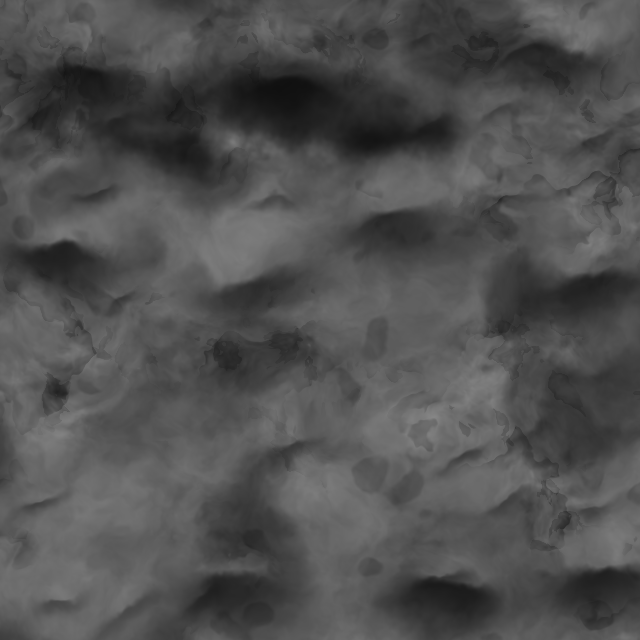
Give the GLSL for this texture map, as a Shadertoy shader.

```glsl
// Smoky grey surface: layered cellular puffs give the soft clouds, scattered
// smudges add dark hollows with a crisp upper rim and a pale puff above it,
// and gathered relief, flakes and pits roughen some areas.

float hash(vec2 p) {
    return fract(sin(dot(p, vec2(127.1, 311.7))) * 43758.5);
}

vec2 hash2(vec2 p) {
    return vec2(hash(p), hash(p + 57.3));
}

// Cellular noise: one round puff of random sign per cell
float puffs(vec2 p) {
    vec2 cell = floor(p);
    float sum = 0.0;
    for (int j = -1; j <= 1; j++)
    for (int i = -1; i <= 1; i++) {
        vec2 id = cell + vec2(i, j);
        vec2 d = p - id - hash2(id);
        float k = max(0.0, 1.0 - dot(d, d));
        sum += k * k * k * (2.0 * hash(id + 19.7) - 1.0);
    }
    return sum;
}

float clouds(vec2 p) {
    float sum = 0.0, amp = 0.5;
    for (int i = 0; i < 5; i++) {
        sum += amp * puffs(p);
        p = mat2(1.6, 1.2, -1.2, 1.6) * p + 7.3;
        amp *= 0.53;
    }
    return sum;
}

// Scattered hollows: positive is dark, negative is the pale puff above the rim
float smudges(vec2 p, float keep, float slope, float height) {
    vec2 cell = floor(p);
    float sum = 0.0;
    for (int j = -1; j <= 1; j++)
    for (int i = -1; i <= 1; i++) {
        vec2 id = cell + vec2(i, j);
        if (hash(id + 3.1) > keep) continue;
        vec2 d = p - id - 0.2 - 0.6 * hash2(id + 8.4);
        d.y -= slope * d.x;
        d /= 0.75 + 0.45 * hash(id + 44.6);
        float soft = 0.025 + 1.2 * d.x * d.x;
        float above = smoothstep(-soft, soft, d.y);
        float lift = d.y - height;
        float sink = (d.y + 0.3 * height) / height;
        float dark = exp(-d.x * d.x / 0.12 - sink * sink);
        float pale = exp(-d.x * d.x / 0.04 - lift * lift / (height * height));
        sum += (0.5 + 0.5 * hash(id + 5.9)) * (dark * (1.0 - above) - 0.17 * pale * above);
    }
    return sum;
}

// Contour with one crisp side that fades away towards the inside
float flakes(vec2 p, float level) {
    float n = clouds(p);
    return smoothstep(level, level + 0.03, n) * (1.0 - smoothstep(level + 0.03, level + 0.3, n));
}

void mainImage(out vec4 fragColor, in vec2 fragCoord) {
    vec2 p = fragCoord / iResolution.y;
    vec2 warp = vec2(clouds(p * 8.0 + 3.0), clouds(p * 8.0 + 41.0));
    vec2 q = p + 0.045 * warp;

    // Soft clouds in broad and middle sizes
    float tone = 0.376 + 0.15 * clouds(p * 4.2 + 0.4 * warp + 12.0);
    tone += 0.11 * clouds(q * 10.0 + 5.0);

    // Crumpled relief lit from above, strongest where it gathers
    float gather = smoothstep(-0.08, 0.25, clouds(p * 4.0 + 71.0));
    vec2 r = q * 10.0 + 54.0;
    tone += (0.08 + 0.2 * gather) * (clouds(r) - clouds(r + vec2(-0.06, 0.13)));

    // Ragged flakes and small clustered pits
    tone -= 0.09 * gather * flakes(q * 6.0 + 25.0, 0.12);
    tone -= 0.06 * gather * flakes(q * 15.0 + 90.0, 0.2);
    float pit = puffs((p + 0.02 * warp) * 24.0 + 9.0);
    tone -= 0.06 * smoothstep(0.25, 0.5, pit) * smoothstep(0.05, 0.2, clouds(p * 7.0 + 38.0));

    // Wide dark band across the upper left
    float reach = 1.0 - smoothstep(0.66, 0.8, q.x);
    float drop = (q.y - 0.785) / 0.028;
    float haze = (q.y - 0.83) / 0.1;
    float blotch = 1.0 + 2.4 * clouds(p * 7.0 + 17.0);
    float shade = reach * blotch * (0.55 * exp(-drop * drop) + 0.34 * exp(-haze * haze));

    // Large level hollows, small slanted creases and round soft stains
    vec2 s = p + 0.035 * warp;
    shade += 1.5 * smudges(s * 4.0 + 2.0, 0.5, 0.03, 0.19);
    shade += 0.55 * smudges(s * 8.0 + 33.0, 0.35, 0.5, 0.13);
    shade += 0.4 * smoothstep(0.1, 0.6, puffs(s * 7.0 + 61.0));

    // Soft floor keeps the darkest hollows from going black
    tone = clamp(0.03 + (tone - 0.03) * exp(-shade), 0.04, 0.56);
    fragColor = vec4(vec3(tone), 1.0);
}
```
